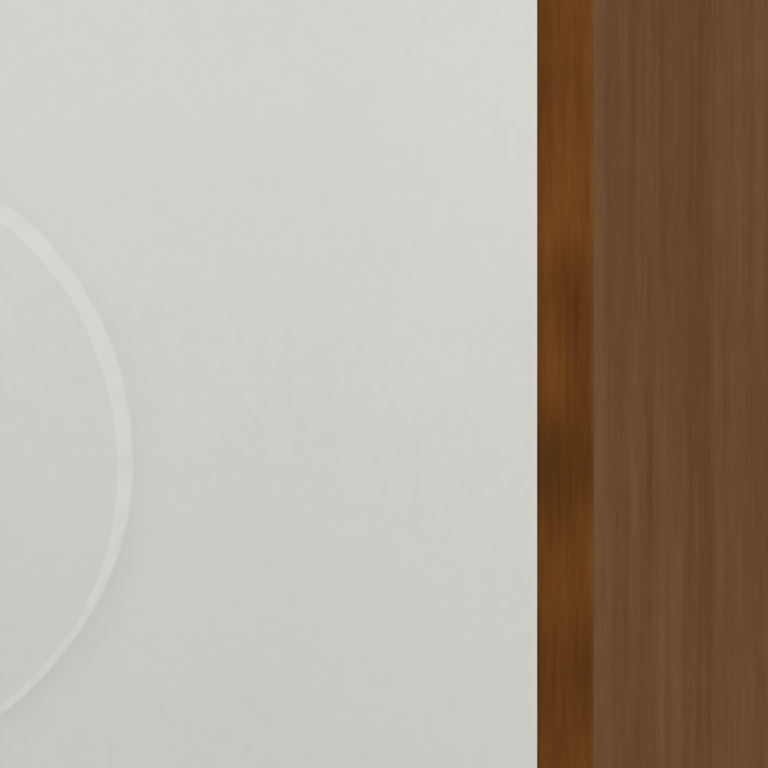
Reproduce this background procedurally as a Shadertoy shader.

```glsl
// A pale plaster wall with a faint raised disc at the left, beside a polished
// wooden trim and a broad matte wood panel. The disc is a distance function;
// plaster mottling and wood grain are value noise stretched to suit each one.

const vec3 PLASTER_TOP = vec3(0.830, 0.824, 0.806);
const vec3 PLASTER_LOW = vec3(0.786, 0.783, 0.766);
const vec3 TRIM_DARK = vec3(0.320, 0.190, 0.078);
const vec3 TRIM_WARM = vec3(0.480, 0.290, 0.130);
const vec3 PANEL_DARK = vec3(0.350, 0.240, 0.145);
const vec3 PANEL_LIGHT = vec3(0.455, 0.335, 0.225);

const float TRIM_LEFT = 0.6995;
const float TRIM_RIGHT = 0.7725;
const vec2 DISC_CENTER = vec2(-0.238, 0.405);
const float DISC_RADIUS = 0.411;

float hash(vec2 p) {
    return fract(sin(dot(p, vec2(127.1, 311.7))) * 43758.5453);
}

float noise(vec2 p) {
    vec2 cell = floor(p), f = fract(p);
    f = f * f * (3.0 - 2.0 * f);
    float low = mix(hash(cell), hash(cell + vec2(1.0, 0.0)), f.x);
    float high = mix(hash(cell + vec2(0.0, 1.0)), hash(cell + 1.0), f.x);
    return mix(low, high, f.y);
}

float fbm(vec2 p) {
    float sum = 0.0, weight = 0.5;
    for (int i = 0; i < 4; i++) {
        sum += weight * noise(p);
        p = p * 2.03 + 17.3;
        weight *= 0.5;
    }
    return sum / 0.9375;
}

// Soft bump around a center value; the exponent is bounded for safety
float bump(float x, float center, float width) {
    float d = (x - center) / width;
    return exp(-min(d * d, 40.0));
}

// Raised rim: a bright band that thins towards the lower end
vec3 addDisc(vec3 color, vec2 uv, float aa) {
    vec2 p = uv - DISC_CENTER;
    float wobble = (fbm(uv * 24.0) - 0.5) * 0.005;
    float d = length(p) - DISC_RADIUS + wobble;
    float width = mix(0.008, 0.021, smoothstep(0.12, 0.50, uv.y));
    float soft = aa + 0.0015;
    float band = smoothstep(-width - soft, -width + soft, d)
               * (1.0 - smoothstep(-soft, soft, d));
    float lowerSide = smoothstep(0.65, 0.15, uv.y);
    float outside = smoothstep(-soft, soft, d);
    float falloff = exp(-clamp(d / 0.018, 0.0, 40.0));

    color -= 0.004 * (1.0 - outside);
    color += band * (0.016 + 0.018 * noise(uv * 45.0));
    color += 0.014 * bump(d, -width, 0.0022);
    color -= outside * falloff * (0.012 + 0.025 * lowerSide);
    return color;
}

vec3 plaster(vec2 uv, float aa) {
    vec3 color = mix(PLASTER_LOW, PLASTER_TOP, smoothstep(-0.1, 1.05, uv.y));
    color += 0.008 * smoothstep(0.35, 0.70, uv.x);
    color += 0.008 * (fbm(uv * 9.0) - 0.5);
    color += 0.014 * (fbm(uv * vec2(90.0, 75.0)) - 0.5);
    return addDisc(color, uv, aa);
}

vec3 trim(vec2 uv) {
    float across = clamp((uv.x - TRIM_LEFT) / (TRIM_RIGHT - TRIM_LEFT), 0.0, 1.0);
    float patches = fbm(vec2(uv.x * 24.0, uv.y * 8.0) + 4.7);
    float grain = fbm(vec2(uv.x * 180.0, uv.y * 12.0));
    float tone = 0.45 + 0.55 * (patches - 0.5) + 0.55 * (grain - 0.5);
    tone += 0.15 * smoothstep(0.35, 0.95, uv.y);
    // Alternating dark and light patches along the trim
    tone -= 0.28 * bump(uv.y, 0.38, 0.07) + 0.22 * bump(uv.y, 0.14, 0.06);
    tone -= 0.25 * bump(uv.y, 0.62, 0.07) * bump(across, 0.65, 0.30);
    tone += 0.25 * bump(uv.y, 0.51, 0.06) * (1.0 - across);
    tone += 0.20 * bump(uv.y, 0.71, 0.04) * (1.0 - across);
    vec3 color = mix(TRIM_DARK, TRIM_WARM, clamp(tone, 0.0, 1.0));
    color *= 1.0 - 0.20 * exp(-across * 18.0);
    return color + 0.020 * bump(across, 0.97, 0.05);
}

vec3 panel(vec2 uv) {
    float broad = fbm(vec2(uv.x * 26.0, uv.y * 2.5));
    float streaks = fbm(vec2(uv.x * 130.0, uv.y * 2.5) + 9.0);
    float fibres = fbm(vec2(uv.x * 250.0, uv.y * 25.0));
    float tone = 0.50 + 0.35 * (broad - 0.5) + 0.65 * (streaks - 0.5);
    tone += 0.30 * (fibres - 0.5);
    tone -= 0.12 * bump(uv.x, 0.89, 0.045) * smoothstep(0.2, 0.7, uv.y);
    tone += 0.10 * bump(uv.x, TRIM_RIGHT, 0.025);
    return mix(PANEL_DARK, PANEL_LIGHT, clamp(tone, 0.0, 1.0));
}

void mainImage(out vec4 fragColor, in vec2 fragCoord) {
    vec2 uv = fragCoord / iResolution.xy;
    float aa = 1.0 / iResolution.y;

    // Wall, then trim, then panel from left to right
    vec3 color = plaster(uv, aa);
    color += 0.015 * bump(uv.x, TRIM_LEFT, 0.004);
    color = mix(color, trim(uv), smoothstep(-aa, aa, uv.x - TRIM_LEFT));
    color = mix(color, panel(uv), smoothstep(-aa, aa, uv.x - TRIM_RIGHT));

    fragColor = vec4(clamp(color, 0.0, 1.0), 1.0);
}
```
